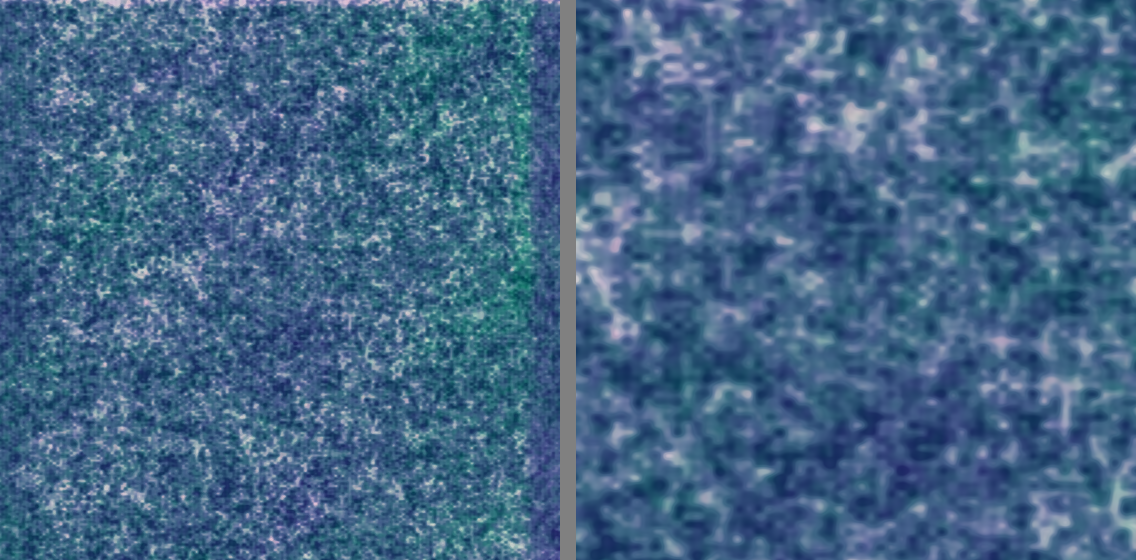
Left, the full canvas; right, a detail of the centre.
A Shadertoy shader for this texture:

```glsl
float hash(vec2 cell, float seed) {
    vec3 p = fract(vec3(cell.xyx) * vec3(0.1031, 0.1030, 0.0973) + seed * 0.137);
    p += dot(p, p.yzx + 33.33);
    return fract((p.x + p.y) * p.z);
}

// Smooth value noise in -1..1
float noise(vec2 p, float seed) {
    vec2 cell = floor(p);
    vec2 f = fract(p);
    f = f * f * (3.0 - 2.0 * f);
    float low = mix(hash(cell, seed), hash(cell + vec2(1, 0), seed), f.x);
    float high = mix(hash(cell + vec2(0, 1), seed), hash(cell + vec2(1, 1), seed), f.x);
    return 2.0 * mix(low, high, f.y) - 1.0;
}

vec2 rotate(vec2 p, float angle) {
    float c = cos(angle), s = sin(angle);
    return vec2(c * p.x - s * p.y, s * p.x + c * p.y);
}

// Turned noise, so that no lattice shows between layers
float layer(vec2 uv, float frequency, float angle, float seed) {
    return noise(rotate(uv, angle) * frequency + 40.0, seed);
}

// Fine speckles gathered into small clumps
float grain(vec2 uv) {
    float clumps = 0.45 * layer(uv, 28.0, 0.5, 1.0) + 0.75 * layer(uv, 62.0, 1.1, 2.0);
    float specks = 1.15 * layer(uv, 118.0, 0.3, 3.0);
    float dashes = 0.95 * noise(uv * vec2(165.0, 220.0), 4.0);
    return clumps + specks + dashes;
}

// Broad streaks rising to the right
float streaks(vec2 uv, float seed) {
    vec2 p = rotate(uv, -0.6);
    return 0.6 * noise(p * vec2(4.0, 9.0) + 20.0, seed)
         + 0.4 * noise(p * vec2(10.0, 24.0) + 20.0, seed + 1.0);
}

// Dark to pale blue, by tone in standard deviations
vec3 palette(float tone) {
    const vec3 navy = vec3(0.07, 0.21, 0.36);
    const vec3 deep = vec3(0.14, 0.30, 0.43);
    const vec3 blue = vec3(0.225, 0.395, 0.51);
    const vec3 mist = vec3(0.38, 0.51, 0.61);
    const vec3 pale = vec3(0.59, 0.67, 0.71);
    const vec3 cream = vec3(0.77, 0.79, 0.79);
    vec3 color = mix(navy, deep, smoothstep(-2.5, -1.1, tone));
    color = mix(color, blue, smoothstep(-1.3, 0.0, tone));
    color = mix(color, mist, smoothstep(0.0, 1.3, tone));
    color = mix(color, pale, smoothstep(1.1, 2.2, tone));
    return mix(color, cream, smoothstep(2.2, 3.2, tone));
}

// Greener for positive amounts, more violet for negative ones
vec3 tint(vec3 color, float amount) {
    const vec3 green = vec3(-0.035, 0.055, -0.015);
    const vec3 violet = vec3(0.035, -0.025, 0.03);
    return color + green * max(amount, 0.0) + violet * max(-amount, 0.0);
}

// Soft vertical band
float band(float x, float center, float width) {
    float d = (x - center) / width;
    return exp(-d * d);
}

void mainImage(out vec4 fragColor, in vec2 fragCoord) {
    vec2 uv = fragCoord / iResolution.xy;

    // Wandering borders
    float wander = 0.01 * noise(uv * 18.0, 10.0);
    float leftEdge = 1.0 - smoothstep(0.015, 0.075, uv.x + wander);
    float rightEdge = smoothstep(0.935, 0.965, uv.x + wander);
    float topEdge = smoothstep(0.982, 0.996, uv.y + wander);

    // Light and dark
    float contrast = 1.0 + 0.18 * streaks(uv, 11.0) - 0.3 * max(leftEdge, rightEdge);
    float tone = grain(uv) * 1.38 * contrast + 0.55 * streaks(uv, 13.0);
    tone += 0.25 * band(uv.x, 0.935, 0.025) - 0.5 * leftEdge - 0.45 * rightEdge;
    tone += 1.8 * topEdge;
    vec3 color = palette(tone);

    // Broad and grain-sized hue changes
    float greenSide = smoothstep(0.5, 0.85, uv.x) * smoothstep(0.1, 0.4, uv.y);
    float hue = 0.75 * greenSide + 0.9 * streaks(uv, 15.0) - 0.15;
    hue += 0.9 * band(uv.x, 0.935, 0.02) * smoothstep(0.4, 0.65, uv.y);
    hue -= 0.45 * band(uv.x, 0.48, 0.16) + 1.3 * rightEdge + 1.2 * topEdge;
    hue += 0.65 * layer(uv, 75.0, 0.8, 17.0) + 0.5 * layer(uv, 140.0, 0.2, 18.0);
    color = tint(color, hue);

    // Rosy glints on the palest grains
    float rose = smoothstep(0.0, 0.7, layer(uv, 55.0, 0.9, 19.0));
    color += vec3(0.06, -0.015, 0.0) * rose * smoothstep(1.2, 2.4, tone);

    // Faint woven grid
    vec2 weave = cos(uv * 6.28318 * 128.0);
    color += 0.009 * (weave.x + 0.6 * weave.y);

    fragColor = vec4(clamp(color, 0.0, 1.0), 1.0);
}
```
